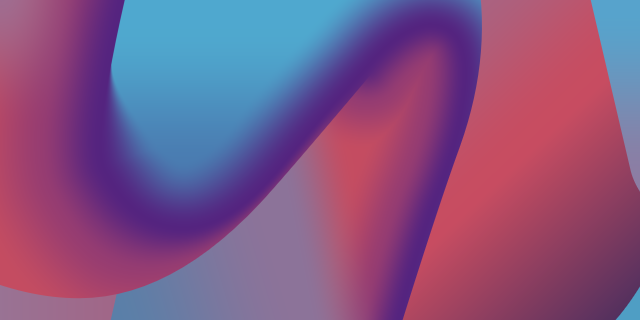
A WebGL 2 fragment shader for this background:

```glsl
#version 300 es
precision highp float;
// Folded satin ribbon: a purple S-shaped crease glows into blue on one side and
// red on the other. Signed distances to chains of quadratic curves give both the
// soft shading across the crease and the crisp overlapping edges.

uniform vec2 u_resolution;
out vec4 fragColor;

// Keeps in d the nearest signed distance to a quadratic curve, positive on its left.
void curve(vec2 p, vec2 a, vec2 b, vec2 c, inout float d) {
    const int CHORDS = 14;
    vec2 from = a;
    for (int i = 1; i <= CHORDS; i++) {
        float t = float(i) / float(CHORDS);
        vec2 to = mix(mix(a, b, t), mix(b, c, t), t);
        vec2 dir = to - from, rel = p - from;
        float len = length(rel - dir * clamp(dot(rel, dir) / dot(dir, dir), 0.0, 1.0));
        if (len < abs(d)) d = dir.x * rel.y - dir.y * rel.x < 0.0 ? -len : len;
        from = to;
    }
}

// Rising half of the crease, from the left pool to the arch.
void poolCrease(vec2 p, inout float d) {
    curve(p, vec2(40.6, 107.8), vec2(27.9, 54.9), vec2(33.3, 46.6), d);
    curve(p, vec2(33.3, 46.6), vec2(41.7, 30.2), vec2(56.0, 29.2), d);
    curve(p, vec2(56.0, 29.2), vec2(71.6, 28.1), vec2(88.5, 49.2), d);
    curve(p, vec2(88.5, 49.2), vec2(101.6, 65.4), vec2(114.6, 79.7), d);
}

// Falling half of the crease, over the arch and down its leg.
void archCrease(vec2 p, inout float d) {
    curve(p, vec2(114.6, 79.7), vec2(125.0, 91.9), vec2(134.1, 92.7), d);
    curve(p, vec2(134.1, 92.7), vec2(146.4, 92.7), vec2(145.8, 75.3), d);
    curve(p, vec2(145.8, 75.3), vec2(145.0, 58.3), vec2(135.9, 36.2), d);
    curve(p, vec2(135.9, 36.2), vec2(129.7, 19.3), vec2(124.0, -4.2), d);
}

float foldEdge(vec2 p) {
    float d = 1e3;
    curve(p, vec2(-5.2, 12.8), vec2(10.4, 6.8), vec2(24.7, 6.8), d);
    curve(p, vec2(24.7, 6.8), vec2(53.4, 6.8), vec2(81.3, 36.5), d);
    curve(p, vec2(81.3, 36.5), vec2(88.5, 44.3), vec2(112.0, 72.1), d);
    curve(p, vec2(112.0, 72.1), vec2(125.0, 87.5), vec2(140.6, 106.5), d);
    return d;
}

float legEdge(vec2 p) {
    float d = 1e3;
    curve(p, vec2(149.7, 105.2), vec2(153.1, 80.5), vec2(143.8, 54.4), d);
    curve(p, vec2(143.8, 54.4), vec2(136.7, 34.9), vec2(124.5, -4.2), d);
    return d;
}

// Satin shading across the crease; warmWidth is the reach of the red side.
vec3 satin(vec2 p, float d, float warmWidth) {
    vec3 purple = vec3(0.33, 0.14, 0.50);
    float t = -d / warmWidth;
    vec3 warm = mix(purple, vec3(0.57, 0.23, 0.45), smoothstep(0.0, 0.5, t));
    warm = mix(warm, vec3(0.77, 0.30, 0.38), smoothstep(0.35, 1.15, t));
    // The blue side hardens into a crisp edge at the upper left.
    float crisp = smoothstep(44.0, 83.0, p.y) * smoothstep(80.0, 40.0, p.x);
    vec3 blue = mix(vec3(0.29, 0.48, 0.69), vec3(0.31, 0.66, 0.81), smoothstep(45.0, 92.0, p.y));
    vec3 cool = mix(purple, blue, smoothstep(-1.0, 21.0, d / max(1.0 - crisp, 0.02)));
    return d > 0.0 ? cool : warm;
}

// Diagonal sheet at the right, with the blue slivers beyond it.
vec3 sheet(vec2 p, float px) {
    float s = 0.69 * p.x + 0.73 * (100.0 - p.y);
    vec3 col = mix(vec3(0.66, 0.39, 0.51), vec3(0.78, 0.30, 0.38), smoothstep(98.0, 146.0, s));
    col = mix(col, vec3(0.33, 0.19, 0.37), clamp((s - 149.0) / 56.0, 0.0, 1.0));
    float upper = 1e3, corner = 1e3;
    curve(p, vec2(183.2, 106.0), vec2(190.15, 76.3), vec2(197.1, 46.6), upper);
    curve(p, vec2(197.1, 46.6), vec2(198.2, 42.2), vec2(201.8, 37.5), upper);
    curve(p, vec2(189.6, -3.0), vec2(196.0, 3.5), vec2(201.5, 13.0), corner);
    vec3 haze = mix(vec3(0.55, 0.49, 0.64), vec3(0.34, 0.64, 0.80), smoothstep(42.0, 98.0, p.y));
    col = mix(col, haze, clamp(upper / px + 0.5, 0.0, 1.0));
    return mix(col, vec3(0.31, 0.62, 0.77), clamp(0.5 - corner / px, 0.0, 1.0));
}

void main() {
    // One unit is a hundredth of the canvas height.
    float px = 100.0 / u_resolution.y;
    vec2 p = gl_FragCoord.xy * px;

    float archD = 1e3;
    archCrease(p, archD);
    float poolD = archD;
    poolCrease(p, poolD);

    // Leg of the arch, fading to mauve and blue at the lower left.
    vec3 leg = satin(p, archD, 24.0);
    vec3 mauve = mix(vec3(0.35, 0.50, 0.66), vec3(0.55, 0.45, 0.60),
                     smoothstep(30.0, 92.0, p.x + 0.3 * (p.y - 10.0)));
    float center = 95.0 + 0.2 * (56.0 - p.y);
    leg = mix(leg, mauve, smoothstep(center + 14.0, center - 9.0, p.x));
    vec3 under = mix(vec3(0.60, 0.45, 0.58), vec3(0.63, 0.40, 0.53), p.x / 36.0);
    float legStart = p.x - 34.6 - 0.23 * p.y;
    vec3 col = mix(under, leg, clamp(legStart / px + 0.5, 0.0, 1.0));

    // Upper fold around the blue pool, narrowing along its rise.
    float width = mix(38.0, 11.0, smoothstep(25.0, 86.0, p.x));
    width = mix(width, 24.0, smoothstep(99.0, 115.0, p.x));
    vec3 fold = satin(p, poolD, width);
    float corner = smoothstep(28.0, 0.0, p.x) * smoothstep(60.0, 105.0, p.y);
    fold = mix(fold, vec3(0.62, 0.43, 0.57), corner);
    col = mix(col, fold, clamp(foldEdge(p) / px + 0.5, 0.0, 1.0));

    col = mix(col, sheet(p, px), clamp(legEdge(p) / px + 0.5, 0.0, 1.0));
    fragColor = vec4(col, 1.0);
}
```
